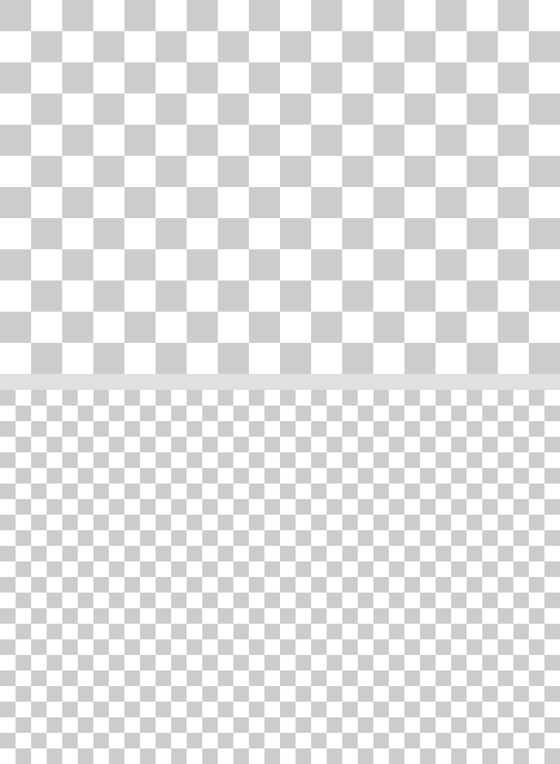
Top: one tile. Bottom: repeated 2 by 2.
A WebGL 1 fragment shader for this pattern:

```glsl
precision highp float;
// Flat two-tone checkerboard of grey and white squares, tiling seamlessly.

uniform vec2 u_resolution;

const vec2 CELLS = vec2(18.0, 12.0);  // squares across and down, both even so it wraps
const vec3 GREY = vec3(0.8);
const vec3 WHITE = vec3(1.0);
const float EDGE_PIXELS = 1.0;        // width of the smoothed edge

// Signed distance to the nearest grid line: positive in even cells, negative in odd ones.
vec2 signedEdgeDistance(vec2 p) {
  return 0.5 - abs(mod(p + 0.5, 2.0) - 1.0);
}

// +1 on squares of even parity, -1 on odd, smoothed over the given width in cells.
float checker(vec2 p, vec2 edgeWidth) {
  vec2 stripes = clamp(signedEdgeDistance(p) / (0.5 * edgeWidth), -1.0, 1.0);
  return stripes.x * stripes.y;
}

void main() {
  vec2 cellPos = gl_FragCoord.xy / u_resolution * CELLS;
  vec2 edgeWidth = EDGE_PIXELS * CELLS / u_resolution;

  float whiteness = 0.5 + 0.5 * checker(cellPos, edgeWidth);
  gl_FragColor = vec4(mix(GREY, WHITE, whiteness), 1.0);
}
```
